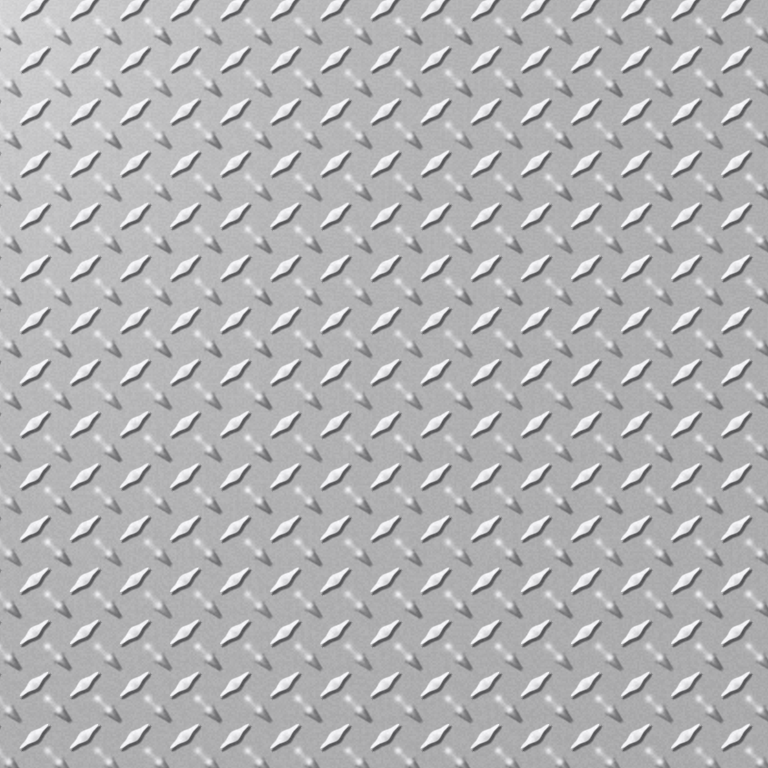
A WebGL 1 fragment shader for this texture:

```glsl
precision highp float;

uniform vec2 u_resolution;

// Layout, in canvas units
const vec2 REPEATS = vec2(15.33, 14.73);
const vec2 FIRST_LUG = vec2(0.0443, 0.0414);

// Lug sizes, in units of the column pitch
const vec2 LIT_AXIS = vec2(0.76, 0.65);
const vec2 SHADED_AXIS = vec2(0.707, -0.707);
const float LUG_HALF_LENGTH = 0.37;
const float LUG_HALF_WIDTH = 0.052;
const float LUG_BULGE = 0.05;
const vec2 SHADOW_OFFSET = vec2(0.042, -0.05);
const float EDGE_SOFTNESS = 0.022;

// Finish
const vec3 STEEL = vec3(0.675, 0.675, 0.68);
const vec3 HIGHLIGHT = vec3(0.96, 0.96, 0.97);
const vec3 FACET = vec3(0.80, 0.80, 0.81);
const vec3 SHADOW = vec3(0.30, 0.30, 0.31);
const vec3 TAIL = vec3(0.37, 0.37, 0.38);
const float CORNER_GLOW = 0.15;
const float GRAIN_CELLS = 420.0;
const float GRAIN_AMOUNT = 0.022;
const float LUG_VARIATION = 0.25;

float hash(vec2 p) {
  return fract(sin(dot(p, vec2(127.1, 311.7))) * 43758.5453);
}

float noise(vec2 p) {
  vec2 i = floor(p);
  vec2 f = fract(p);
  f = f * f * (3.0 - 2.0 * f);
  return mix(mix(hash(i), hash(i + vec2(1.0, 0.0)), f.x),
             mix(hash(i + vec2(0.0, 1.0)), hash(i + vec2(1.0, 1.0)), f.x), f.y);
}

// Coordinates along an axis and to its left
vec2 alongAxis(vec2 p, vec2 axis) {
  return vec2(dot(p, axis), dot(p, vec2(-axis.y, axis.x)));
}

// Offset from the nearest lug centre, with x and y in column pitches
vec2 lugOffset(vec2 grid) {
  return (fract(grid + 0.5) - 0.5) * vec2(1.0, REPEATS.x / REPEATS.y);
}

float spot(vec2 p, float radius) {
  return exp(-dot(p, p) / (radius * radius));
}

// Slim blade with a swollen middle; negative inside
float bladeDistance(vec2 p) {
  vec2 q = abs(alongAxis(p, LIT_AXIS));
  float t = q.x / LUG_HALF_LENGTH;
  float halfWidth = LUG_HALF_WIDTH * sqrt(max(1.0 - t * t, 0.0))
                  + LUG_BULGE * (1.0 - smoothstep(0.0, 0.6, t));
  return max(q.y - halfWidth, q.x - LUG_HALF_LENGTH);
}

// Lug facing the light: white top, dark lower right flank
vec3 addLitLug(vec3 color, vec2 p, float soft) {
  float shade = 1.0 - smoothstep(-soft, soft * 1.8, bladeDistance(p - SHADOW_OFFSET));
  color = mix(color, SHADOW, 0.88 * shade);
  float top = 1.0 - smoothstep(-soft, soft, bladeDistance(p));
  vec2 q = alongAxis(p, LIT_AXIS);
  float facet = 0.6 * spot(p - vec2(0.02, -0.02), 0.07)
              + 0.5 * smoothstep(0.0, -0.09, q.y);
  return mix(color, mix(HIGHLIGHT, FACET, min(facet, 1.0)), top);
}

// Lug along the light: bright tip, small knob, dark tapering tail
vec3 addShadedLug(vec3 color, vec2 p, float soft, float strength) {
  vec2 q = alongAxis(p, SHADED_AXIS);
  float halfWidth = mix(0.095, 0.035, smoothstep(0.03, 0.36, q.x));
  float tail = (1.0 - smoothstep(-soft, soft * 1.6, abs(q.y) - halfWidth))
             * smoothstep(0.0, 0.08, q.x) * (1.0 - smoothstep(0.29, 0.38, q.x));
  float ridge = spot((q - vec2(0.10, -0.01)) * vec2(0.45, 1.0), 0.045);
  color = mix(color, TAIL, tail * (0.85 - 0.5 * ridge) * strength);

  // Dark notches either side of the knob
  float notch = spot(vec2(q.x - 0.01, abs(q.y) - 0.095), 0.045);
  color = mix(color, TAIL, 0.55 * notch * strength);

  float crest = 0.3 * spot((q + vec2(0.18, 0.0)) * vec2(0.4, 1.0), 0.05);
  float shine = 0.8 * spot(q + vec2(0.01, 0.0), 0.075)
              + 0.85 * spot(q + vec2(0.33, 0.0), 0.07) * strength + crest;
  return mix(color, HIGHLIGHT, min(shine, 1.0));
}

void main() {
  vec2 uv = gl_FragCoord.xy / u_resolution;
  vec2 grid = (uv - FIRST_LUG) * REPEATS;
  float soft = max(EDGE_SOFTNESS, 0.7 * REPEATS.x / u_resolution.x);

  // Sheet, brightest in the upper left corner
  float glow = CORNER_GLOW * exp(-2.8 * length((uv - vec2(0.0, 1.0)) * vec2(1.2, 0.8)));
  vec3 color = STEEL + glow + 0.02 * (uv.y - 0.5);

  // Raised pattern, two staggered sets
  vec2 shadedGrid = grid - 0.5;
  float strength = 1.0 - LUG_VARIATION * hash(floor(shadedGrid + 0.5));
  color = addShadedLug(color, lugOffset(shadedGrid), soft, strength);
  color = addLitLug(color, lugOffset(grid), soft);

  // Fine grain
  color += GRAIN_AMOUNT * (2.0 * noise(uv * GRAIN_CELLS) - 1.0);
  gl_FragColor = vec4(clamp(color, 0.0, 1.0), 1.0);
}
```
